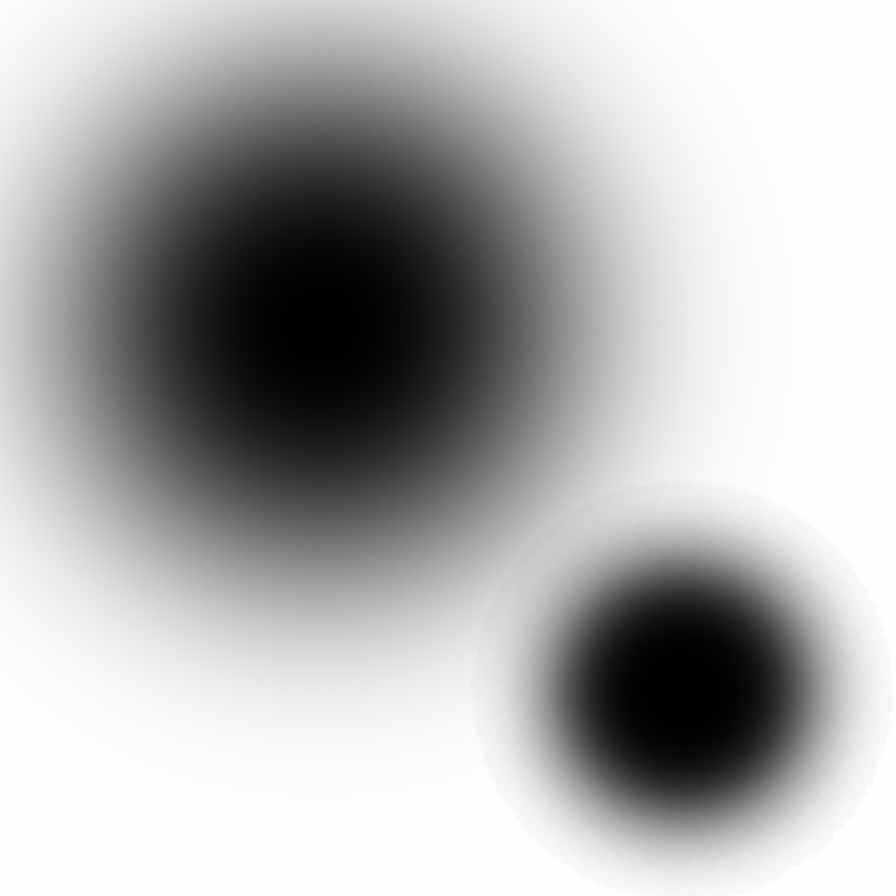
Write a Shadertoy shader that draws this background.

```glsl
const vec3 PAPER = vec3(0.996);
const vec3 INK = vec3(0.0);

// Spot centres in canvas units, origin at the lower left
const vec2 LARGE_CENTER = vec2(0.358, 0.638);
const float LARGE_RADIUS = 0.291;
const float LARGE_FALLOFF = 2.75;

const vec2 SMALL_CENTER = vec2(0.762, 0.229);
const float SMALL_RADIUS = 0.149;
const float SMALL_FALLOFF = 4.3;

// Faint rim around the small spot
const float HALO_INNER = 0.165;
const float HALO_OUTER = 0.234;
const float HALO_STRENGTH = 0.10;
const float HALO_STEP = 0.025;
const float HALO_SOFTNESS = 0.003;

const float GRAIN_CELLS = 192.0;
const float GRAIN_JITTER = 0.006;
const float GRAIN_TONE = 0.006;

float hash(vec2 p) {
    vec3 q = fract(vec3(p.xyx) * 0.1031);
    q += dot(q, q.yzx + 33.33);
    return fract((q.x + q.y) * q.z);
}

float valueNoise(vec2 p) {
    vec2 cell = floor(p);
    vec2 f = fract(p);
    f = f * f * (3.0 - 2.0 * f);
    float lower = mix(hash(cell), hash(cell + vec2(1.0, 0.0)), f.x);
    float upper = mix(hash(cell + vec2(0.0, 1.0)), hash(cell + 1.0), f.x);
    return mix(lower, upper, f.y);
}

// Light left after a soft spot: 0 at its centre, 1 far away
float spotLight(float dist, float radius, float falloff) {
    return 1.0 - exp(-pow(dist / radius, falloff));
}

float haloLight(float dist) {
    float fade = 1.0 - smoothstep(HALO_INNER, HALO_OUTER, dist);
    float rim = 1.0 - smoothstep(HALO_OUTER - HALO_SOFTNESS,
                                 HALO_OUTER + HALO_SOFTNESS, dist);
    return 1.0 - HALO_STRENGTH * fade - HALO_STEP * rim;
}

void mainImage(out vec4 fragColor, in vec2 fragCoord) {
    vec2 uv = fragCoord / iResolution.xy;
    float grain = valueNoise(uv * GRAIN_CELLS) - 0.5;

    float largeDist = distance(uv, LARGE_CENTER);
    float smallDist = distance(uv, SMALL_CENTER);

    // Overlapping spots darken each other
    float light = spotLight(largeDist, LARGE_RADIUS, LARGE_FALLOFF);
    light *= spotLight(smallDist, SMALL_RADIUS, SMALL_FALLOFF);
    light *= haloLight(smallDist + grain * GRAIN_JITTER);

    // Grain shows only in the middle tones
    light += grain * GRAIN_TONE * 4.0 * light * (1.0 - light);

    fragColor = vec4(mix(INK, PAPER, clamp(light, 0.0, 1.0)), 1.0);
}
```
